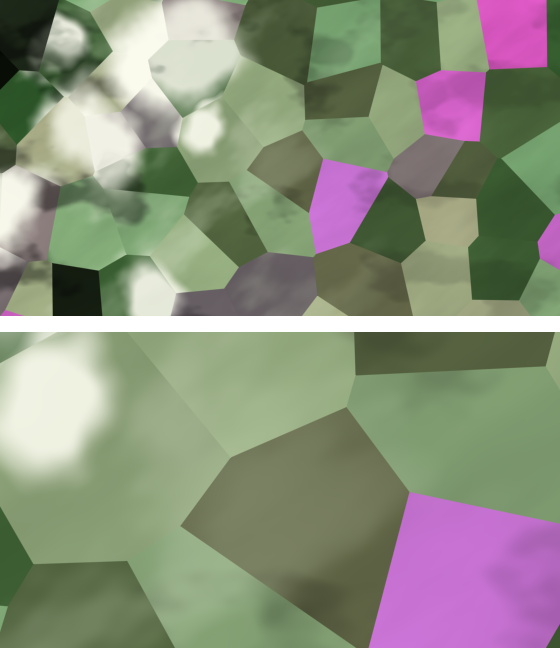
Top, the full canvas; bottom, a detail of the centre.
A Shadertoy shader for this background:

```glsl
// Irregular green, mauve and pink facets under dappled light
vec2 hash2(vec2 p) {
    vec3 q = fract(p.xyx * vec3(0.1031, 0.1030, 0.0973));
    q += dot(q, q.yzx + 33.33);
    return fract((q.xx + q.yz) * q.zy);
}

float noise(vec2 p) {
    vec2 i = floor(p), f = fract(p);
    f = f * f * (3.0 - 2.0 * f);
    return mix(mix(hash2(i).x, hash2(i + vec2(1, 0)).x, f.x),
               mix(hash2(i + vec2(0, 1)).x, hash2(i + vec2(1, 1)).x, f.x), f.y);
}

float fbm(vec2 p) {
    float sum = 0.0, amp = 0.53;
    for (int i = 0; i < 4; i++) {
        sum += amp * noise(p);
        p = mat2(1.6, 1.2, -1.2, 1.6) * p + 7.3;
        amp *= 0.5;
    }
    return sum;
}

// Evenly spread tone classes, with a varied shade in each
vec3 facetColour(vec2 cell) {
    vec2 v = hash2(cell + 17.0);
    float tone = fract(dot(cell, vec2(0.618, 0.414)) + 0.1 * v.y + 0.3);
    vec3 c = mix(vec3(0.03, 0.05, 0.02), vec3(0.15, 0.20, 0.13), v.x);
    if (tone < 0.43) c = mix(vec3(0.43, 0.62, 0.42), vec3(0.65, 0.65, 0.51), v.x);
    else if (tone < 0.74) c = mix(vec3(0.17, 0.35, 0.16), vec3(0.36, 0.37, 0.26), v.x);
    else if (tone < 0.855) c = mix(vec3(0.40, 0.37, 0.39), vec3(0.59, 0.53, 0.52), v.x * v.x);
    else if (tone < 0.945) c = mix(vec3(0.70, 0.44, 0.78), vec3(0.94, 0.36, 0.82), v.x);
    return c * (0.92 + 0.16 * v.y);
}

// Soft-edged pools of light, gathered toward the left
float lightPools(vec2 p) {
    p += 0.16 * (vec2(fbm(p * 5.0), fbm(p * 5.0 + 31.0)) - 0.5);
    float light = 0.0;
    for (int i = 0; i < 6; i++) {
        float k = float(i);
        vec2 centre = fract(k * vec2(0.618, 0.755) + vec2(0.8, 0.82)) * vec2(0.72, 1.0);
        float radius = 0.17 - 0.02 * k;
        light = max(light, smoothstep(1.3, 0.65, length(p - centre) / radius));
    }
    return light;
}

vec3 shadeFacet(vec2 cell, vec2 p) {
    vec3 c = facetColour(cell);
    vec2 v = hash2(cell + 53.0);
    vec2 q = p + 0.07 * (v - 0.5);  // each facet shifts what it shows
    float left = smoothstep(1.35, 0.5, p.x);

    // Faint diagonal streaks, then leaf shadows and haze
    vec2 along = mat2(0.8, -0.6, 0.6, 0.8) * q;
    c *= 0.92 + 0.16 * fbm(along * vec2(4.0, 13.0));
    float leaves = fbm(q * vec2(5.0, 8.0) + 4.0);
    c *= 1.0 - mix(0.12, 0.42, left) * smoothstep(0.52, 0.70, leaves);
    float haze = smoothstep(0.48, 0.75, fbm(along * vec2(4.0, 7.0) + 11.0));
    c = mix(c, vec3(0.82, 0.87, 0.76), haze * mix(0.06, 0.4, left) * smoothstep(0.1, 0.5, c.g));

    // Dark facets catch less of the light
    float gain = mix(0.8, 1.0, v.x) * smoothstep(0.0, 0.3, c.g);
    return mix(c, vec3(0.98, 0.98, 0.93), lightPools(q) * gain);
}

void mainImage(out vec4 fragColor, in vec2 fragCoord) {
    vec2 p = fragCoord / iResolution.y;
    vec2 g = p * 5.0, base = floor(g);

    // Nearest and second nearest sites
    vec2 cellA = base, cellB = base, toA = vec2(9.0), toB = vec2(9.0);
    for (int y = -2; y <= 2; y++)
    for (int x = -2; x <= 2; x++) {
        vec2 cell = base + vec2(x, y);
        vec2 to = cell + 0.04 + 0.92 * hash2(cell + 5.0) - g;
        if (dot(to, to) < dot(toA, toA)) {
            toB = toA; cellB = cellA;
            toA = to; cellA = cell;
        } else if (dot(to, to) < dot(toB, toB)) {
            toB = to; cellB = cell;
        }
    }

    // Crisp, smoothed border between the two facets
    float border = dot(0.5 * (toA + toB), normalize(toB - toA));
    float pixel = 5.0 / iResolution.y;
    vec3 c = mix(shadeFacet(cellB, p), shadeFacet(cellA, p),
                 smoothstep(-0.8 * pixel, 0.8 * pixel, border));
    fragColor = vec4(c, 1.0);
}
```
